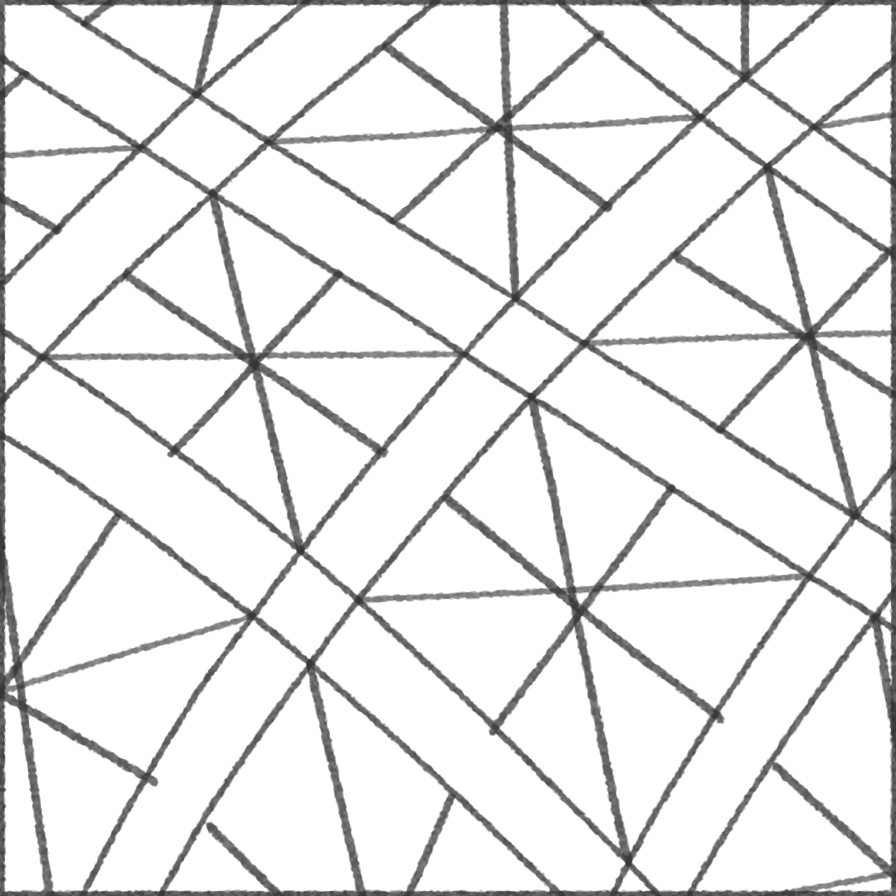
Reproduce this pattern procedurally as a WebGL 2 fragment shader.

```glsl
#version 300 es
precision highp float;
// Pencil lattice: two families of gently bent double lines cross, and every
// four-sided cell between them holds a star made of its diagonals and medians.
// Strokes are distance fields with noisy edges, layered as translucent graphite.

#define INK 0.20            // grey of the densest graphite
#define BAND_HALF 0.0034    // half width of the lattice lines
#define ARM_HALF 0.0046     // half width of the star arms
#define THIN_HALF 0.0033    // half width of the level diagonal
#define FRAME_HALF 0.0055   // visible width of the frame
#define SOFTNESS 0.0015     // blur of the stroke edges
#define ROUGHNESS 0.0022    // raggedness of the stroke edges
#define WOBBLE 0.0035       // slow drift of the hand
#define GRAIN_SCALE 270.0   // paper grains across the canvas
#define RISING_PERIOD 0.59  // spacing of the rising bands
#define FALLING_PERIOD 0.41 // spacing of the falling bands

uniform vec2 u_resolution;
out vec4 fragColor;

float hash(vec2 cell) {
    return fract(sin(dot(cell, vec2(127.1, 311.7))) * 43758.5453);
}

float noise(vec2 p) {
    vec2 cell = floor(p);
    vec2 f = fract(p);
    f = f * f * (3.0 - 2.0 * f);
    return mix(mix(hash(cell), hash(cell + vec2(1, 0)), f.x),
               mix(hash(cell + vec2(0, 1)), hash(cell + vec2(1, 1)), f.x), f.y);
}

// Lattice lines: side is -1 or +1 for the two edges of a band.
float risingX(float band, float side, float y) {
    float center = -0.455 + RISING_PERIOD * band + y * (0.53 + 0.34 * y);
    return center + side * (0.043 + 0.03 * y);
}

float fallingY(float band, float side, float x) {
    float level = 0.985 + FALLING_PERIOD * band - (band < -1.5 ? 0.25 : 0.0);
    float reach = band < 0.0 ? x : 1.0 - x;
    float bow = 0.3 * band * reach * reach;
    return level - 0.64 * x + bow + side * (0.049 - 0.009 * band);
}

float risingDistance(vec2 p, float band, float side) {
    float x = risingX(band, side, p.y);
    float slope = (risingX(band, side, p.y + 0.01) - x) / 0.01;
    return abs(p.x - x) * inversesqrt(1.0 + slope * slope);
}

float fallingDistance(vec2 p, float band, float side) {
    float y = fallingY(band, side, p.x);
    float slope = (fallingY(band, side, p.x + 0.01) - y) / 0.01;
    return abs(p.y - y) * inversesqrt(1.0 + slope * slope);
}

// Crossing of a rising and a falling line by damped iteration.
vec2 crossing(float rising, float riseSide, float falling, float fallSide) {
    float y = 0.5;
    for (int n = 0; n < 8; n++) {
        float x = risingX(rising, riseSide, y);
        y = mix(y, fallingY(falling, fallSide, x), 0.55);
    }
    return vec2(risingX(rising, riseSide, y), y);
}

float segment(vec2 p, vec2 a, vec2 b) {
    vec2 along = b - a;
    float t = clamp(dot(p - a, along) / dot(along, along), 0.0, 1.0);
    return length(p - a - along * t);
}

// Lays one stroke over the tone; pencil holds edge offset and grain density.
void stroke(inout float tone, float d, float halfWidth, float strength, vec2 pencil) {
    float soft = max(SOFTNESS, 0.75 / min(u_resolution.x, u_resolution.y));
    float cover = 1.0 - smoothstep(-soft, soft, d + pencil.x - halfWidth);
    tone = mix(tone, INK, cover * min(strength * pencil.y, 1.0));
}

void main() {
    vec2 uv = gl_FragCoord.xy / u_resolution;
    vec2 drift = vec2(noise(uv * 9.0), noise(uv * 9.0 + 37.0)) - 0.5;
    vec2 p = uv + WOBBLE * drift;

    float edge = ROUGHNESS * (noise(uv * GRAIN_SCALE) - 0.5);
    float grain = 0.86 + 0.28 * noise(uv * GRAIN_SCALE + 71.0);
    vec2 pencil = vec2(edge, grain);
    float tone = 1.0;

    // Double lines of the lattice
    for (float band = -1.0; band < 2.5; band++) {
        for (float side = -1.0; side < 1.5; side += 2.0) {
            stroke(tone, risingDistance(p, band, side), BAND_HALF, 0.76, pencil);
            stroke(tone, fallingDistance(p, band, side), BAND_HALF, 0.76, pencil);
        }
    }

    // Star in every cell
    for (float i = -1.0; i < 2.5; i++) {
        for (float k = -2.0; k < 1.5; k++) {
            vec2 left = crossing(i, 1.0, k, 1.0);
            vec2 top = crossing(i, 1.0, k + 1.0, -1.0);
            vec2 right = crossing(i + 1.0, -1.0, k + 1.0, -1.0);
            vec2 bottom = crossing(i + 1.0, -1.0, k, 1.0);
            stroke(tone, segment(p, left, right), THIN_HALF, 0.62, pencil);
            stroke(tone, segment(p, top, bottom), ARM_HALF, 0.74, pencil);
            stroke(tone, segment(p, 0.5 * (left + top), 0.5 * (right + bottom)), ARM_HALF, 0.74, pencil);
            stroke(tone, segment(p, 0.5 * (top + right), 0.5 * (left + bottom)), ARM_HALF * 0.9, 0.74, pencil);
        }
    }

    // Frame along the canvas edge
    vec2 inset = min(uv, 1.0 - uv);
    stroke(tone, min(inset.x, inset.y), FRAME_HALF, 0.82, pencil);
    fragColor = vec4(vec3(tone), 1.0);
}
```
